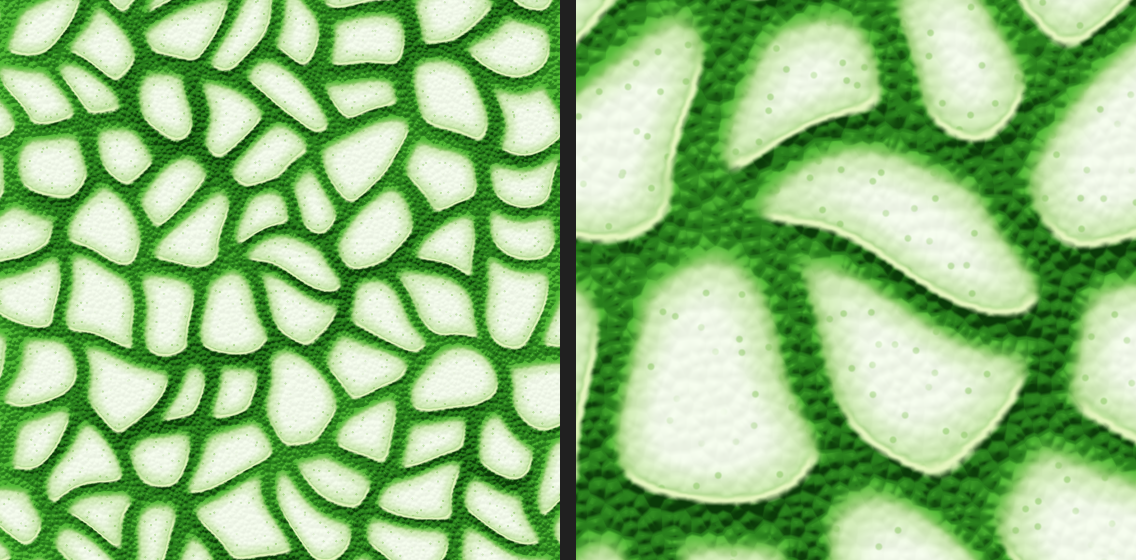
Left, the full canvas; right, a detail of the centre.
Write a Shadertoy shader that draws this texture.

```glsl
const float STONES_ACROSS = 8.0;
const float GRAINS_ACROSS = 120.0;
const float PITS_ACROSS = 48.0;
const vec2 LIGHT_DIR = vec2(-0.24, 0.97);

const vec3 MORTAR_DARK = vec3(0.04, 0.23, 0.03);
const vec3 MORTAR_MID = vec3(0.16, 0.50, 0.11);
const vec3 MORTAR_BRIGHT = vec3(0.32, 0.73, 0.21);
const vec3 STONE_EDGE = vec3(0.57, 0.79, 0.42);
const vec3 STONE_SIDE = vec3(0.80, 0.91, 0.69);
const vec3 STONE_TOP = vec3(0.94, 0.97, 0.91);
const vec3 RIM_CREAM = vec3(0.89, 0.96, 0.74);

vec2 hash2(vec2 p) {
    vec3 q = fract(p.xyx * vec3(0.1031, 0.1030, 0.0973));
    q += dot(q, q.yzx + 33.33);
    return fract((q.xx + q.yz) * q.zy);
}

vec2 seedPoint(vec2 cell, float jitter) {
    return cell + 0.5 + jitter * (hash2(cell) - 0.5);
}

// Distance to the nearest scattered point
float cellular(vec2 p) {
    vec2 base = floor(p);
    float nearest = 4.0;
    for (int y = -1; y <= 1; y++)
    for (int x = -1; x <= 1; x++) {
        vec2 delta = seedPoint(base + vec2(x, y), 1.0) - p;
        nearest = min(nearest, dot(delta, delta));
    }
    return sqrt(nearest);
}

float layeredSines(vec2 p) {
    return (sin(p.x + 1.7 * sin(p.y * 0.8)) + sin(p.y * 1.3 - p.x * 0.6 + 2.0)
        + 0.6 * sin(p.x * 2.1 + p.y * 1.9)) / 2.6;
}

vec2 warp(vec2 p) {
    p += 0.14 * sin(p.yx * vec2(1.9, 2.3) + vec2(0.6, 2.1));
    return p + 0.065 * sin(p.yx * vec2(5.1, 4.6) + vec2(1.3, 4.0));
}

// x: rounded distance to the cell border, y: half width of the mortar
vec2 stoneField(vec2 p, float roundness) {
    p = warp(p);
    vec2 base = floor(p), home = base, seed = p;
    float nearest = 8.0;
    for (int y = -1; y <= 1; y++)
    for (int x = -1; x <= 1; x++) {
        vec2 cell = base + vec2(x, y);
        vec2 point = seedPoint(cell, 0.86);
        vec2 delta = point - p;
        if (dot(delta, delta) < nearest) {
            nearest = dot(delta, delta);
            home = cell;
            seed = point;
        }
    }
    float total = 0.0;
    for (int y = -2; y <= 2; y++)
    for (int x = -2; x <= 2; x++) {
        if (x == 0 && y == 0) continue;
        vec2 point = seedPoint(home + vec2(x, y), 0.86);
        float border = dot(0.5 * (seed + point) - p, normalize(point - seed));
        total += exp(-roundness * border);
    }
    float inset = mix(0.06, 0.13, hash2(home + 71.0).x);
    return vec2(-log(total) / roundness, inset);
}

vec3 mortarColor(float tone) {
    vec3 color = mix(MORTAR_DARK, MORTAR_MID, smoothstep(0.0, 0.5, tone));
    return mix(color, MORTAR_BRIGHT, smoothstep(0.5, 1.0, tone));
}

vec3 stoneColor(float depth) {
    vec3 color = mix(STONE_EDGE, STONE_SIDE, smoothstep(0.0, 0.07, depth));
    return mix(color, STONE_TOP, smoothstep(0.04, 0.22, depth));
}

void mainImage(out vec4 fragColor, in vec2 fragCoord) {
    vec2 uv = fragCoord / iResolution.y;
    vec2 p = uv * STONES_ACROSS + 3.0;

    // Embossed grain
    vec2 g = uv * GRAINS_ACROSS;
    float grain = cellular(g + 0.4 * LIGHT_DIR) - cellular(g);

    // Stone shape and slope towards the light
    vec2 field = stoneField(p, 17.0);
    float ahead = stoneField(p + 0.03 * LIGHT_DIR, 17.0).x;
    float slope = clamp((ahead - field.x) / 0.03, -1.0, 1.0);
    float depth = field.x - field.y + 0.012 * grain;

    // Mortar with cast shadow, soft glow and broad patches
    float reach = clamp(field.x / field.y, 0.0, 1.0);
    float sides = smoothstep(0.4, 0.5, abs(fragCoord.x / iResolution.x - 0.5));
    float tone = 0.47 + 0.16 * layeredSines(uv * 11.0) + 0.22 * sides;
    tone += 0.75 * grain - 0.36 * slope * reach;
    tone += 0.28 * smoothstep(-0.06, 0.0, depth) * (1.0 - max(slope, 0.0));
    vec3 mortar = mortarColor(tone);

    // Stone face with fine relief and pits near its sides
    vec3 stone = stoneColor(depth) + 0.06 * grain;
    float pits = 1.0 - smoothstep(0.06, 0.13, cellular(uv * PITS_ACROSS + 9.0));
    pits *= 1.0 - smoothstep(0.10, 0.36, depth);
    stone = mix(stone, STONE_EDGE, 0.6 * pits);

    // Bright rim on the lower edges
    float band = 1.0 - smoothstep(0.022, 0.045, depth);
    stone = mix(stone, RIM_CREAM, band * smoothstep(0.0, 0.55, slope));

    float softness = mix(0.018, 0.045, smoothstep(0.1, -0.8, slope));
    float cover = smoothstep(-softness, softness, depth);
    fragColor = vec4(clamp(mix(mortar, stone, cover), 0.0, 1.0), 1.0);
}
```
